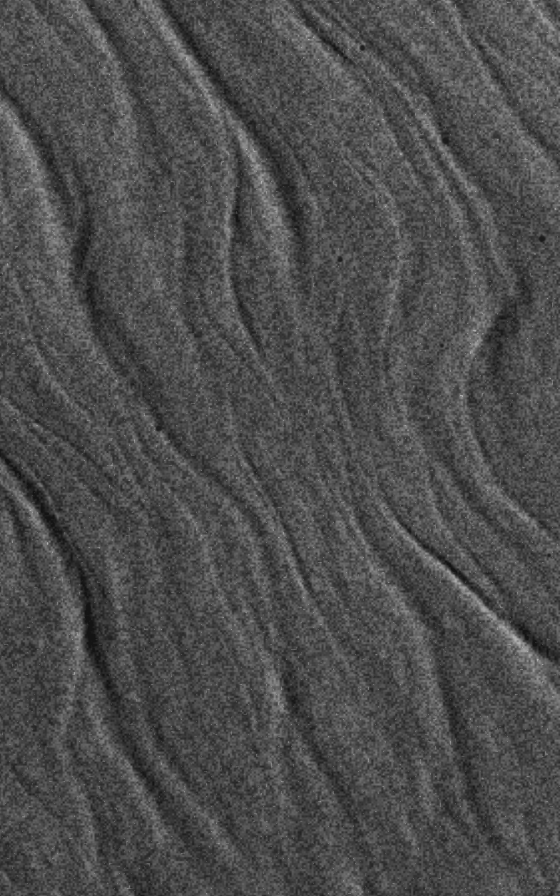
A Shadertoy shader for this texture:

```glsl
// Wet grey sand carved by branching rivulets, lit from the left.

const float BASE_GREY = 0.300;
const float GRAIN_SCALE = 450.0;

float hash(vec2 p) {
    vec3 q = fract(vec3(p.xyx) * 0.1031);
    q += dot(q, q.yzx + 33.33);
    return fract((q.x + q.y) * q.z);
}

float noise(vec2 p) {
    vec2 i = floor(p), f = fract(p);
    f = f * f * (3.0 - 2.0 * f);
    return mix(mix(hash(i), hash(i + vec2(1, 0)), f.x),
               mix(hash(i + vec2(0, 1)), hash(i + vec2(1, 1)), f.x), f.y);
}

float fbm(vec2 p) {
    float sum = 0.0, gain = 0.5;
    for (int i = 0; i < 4; i++) {
        sum += gain * noise(p);
        p = p * 2.03 + 17.3;
        gain *= 0.5;
    }
    return sum;
}

// Straightens the winding downhill flow: x runs across it, y along it.
vec2 flowSpace(vec2 p) {
    float bend = 0.038 * mix(0.35, 1.0, smoothstep(0.1, 0.5, p.y));
    float drift = 0.47 * (1.0 - p.y) + bend * sin(11.0 * p.y + 2.0 * p.x - 7.9);
    float wander = 0.08 * (noise(p * 4.0 + 3.1) - 0.5) + 0.02 * (noise(p * 12.0) - 0.5);
    return vec2(p.x - drift + wander, p.y);
}

// Bright crest on the left of a channel, softer shadow on its right.
float ridgeShade(float x) {
    float crest = exp(-1.9 * (x + 0.75) * (x + 0.75));
    float shadow = exp(-1.5 * (x - 0.85) * (x - 0.85));
    return 0.85 * crest - 0.72 * shadow - 0.12 * x * exp(-0.15 * x * x);
}

// Tapered, curving rills scattered one per cell.
float rillLayer(vec2 q, vec2 cell, float width, float seed) {
    vec2 home = floor(q / cell);
    float shade = 0.0;
    for (int j = -1; j <= 1; j++)
    for (int i = -1; i <= 1; i++) {
        vec2 id = home + vec2(i, j);
        vec2 key = id + seed;
        float pick = hash(key + 41.7);
        vec2 centre = (id + 0.5 + 0.5 * (vec2(hash(key), hash(key + 9.2)) - 0.5)) * cell;
        float along = (q.y - centre.y) / (cell.y * mix(0.45, 0.75, pick));
        float tilt = hash(key + 23.4) - 0.5;
        float sway = 0.2 * sin(along * 2.6 + 6.28 * pick);
        float across = q.x - centre.x - cell.x * (sway + 0.6 * tilt * along);
        float taper = 1.0 - smoothstep(0.35, 1.0, abs(along));
        float w = width * mix(0.65, 1.25, hash(key + 5.8)) * (1.0 - 0.3 * along);
        shade += ridgeShade(across / w) * taper * mix(0.35, 1.0, pick);
    }
    return shade;
}

// Soft streaked relief, shaded by its slope across the flow.
float streakSlope(vec2 q, vec2 scale, float reach) {
    vec2 e = vec2(reach, 0.0);
    return fbm((q - e) * scale) - fbm((q + e) * scale);
}

// Small dark pebbles, rare and round.
float pebbles(vec2 p, float cells, float edge) {
    vec2 id = floor(p * cells);
    vec2 offset = 0.3 + 0.4 * vec2(hash(id + 3.7), hash(id + 8.1));
    float radius = mix(0.002, 0.004, hash(id + 1.9));
    float d = length(fract(p * cells) - offset) / cells - radius;
    return step(0.9, hash(id + 60.0)) * (1.0 - smoothstep(-edge, edge, d));
}

float grain(vec2 p) {
    float fine = noise(p * GRAIN_SCALE) - 0.5;
    float coarse = noise(p * GRAIN_SCALE * 0.53 + 31.0) - 0.5;
    float glint = smoothstep(0.9, 1.0, noise(p * GRAIN_SCALE * 0.8 + 90.0));
    return 0.21 * fine + 0.10 * coarse + 0.18 * glint;
}

void mainImage(out vec4 fragColor, in vec2 fragCoord) {
    vec2 p = fragCoord / iResolution.y;
    vec2 q = flowSpace(p);

    // Rivulets from broad channels down to fine side branches
    float strength = 0.5 + 0.9 * noise(p * 5.0 + 20.0);
    float relief = 0.19 * rillLayer(q, vec2(0.17, 0.60), 0.0105, 12.0);
    relief += 0.12 * rillLayer(q, vec2(0.11, 0.32), 0.0075, 57.0);
    relief += 0.075 * rillLayer(q, vec2(0.065, 0.18), 0.0055, 83.0);
    relief *= strength;
    relief += 0.26 * streakSlope(q, vec2(17.0, 5.0), 0.006);
    relief += 0.12 * streakSlope(q + 4.0, vec2(42.0, 17.0), 0.005);

    // Broad damp patches, darker towards the lower left
    float damp = 0.07 * (fbm(p * 3.0 + 7.0) - 0.47);
    float falloff = 0.06 * (p.y - 0.5) + 0.04 * (p.x - 0.31);

    float grey = BASE_GREY + relief + damp + falloff;
    grey += grain(p) * mix(0.65, 1.15, smoothstep(0.1, 0.45, grey));
    grey = mix(grey, 0.08, 0.85 * pebbles(p, 9.0, 0.0015));
    fragColor = vec4(vec3(clamp(grey, 0.08, 0.8)), 1.0);
}
```
